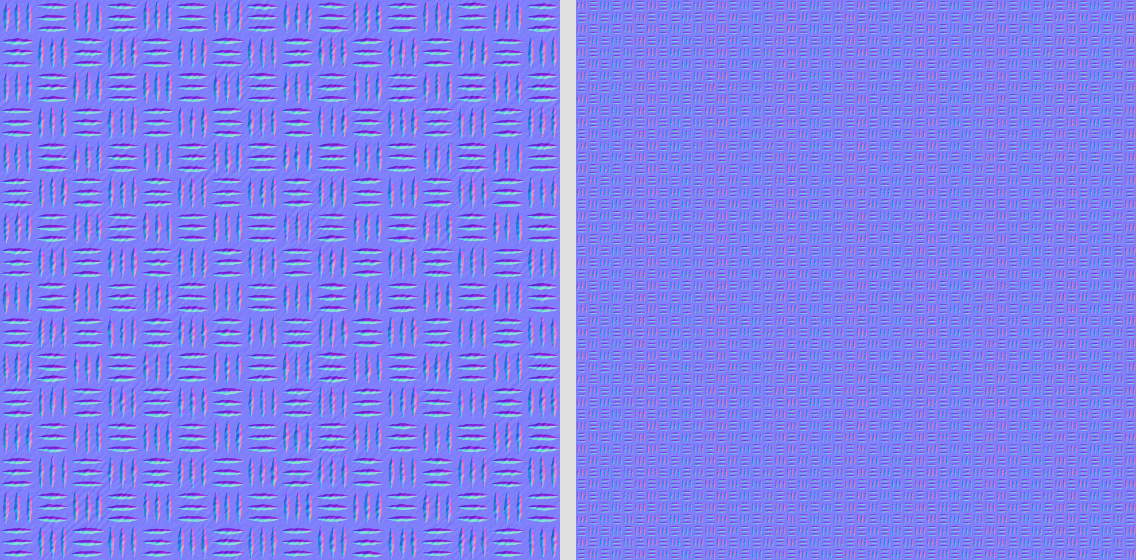
Left: one tile. Right: repeated 3 by 3.
Reproduce this texture map procedurally as a WebGL 2 fragment shader.

```glsl
#version 300 es
precision highp float;
// Tangent-space normal map of a basket-weave tread plate: cells alternate between
// three upright and three level raised lens-shaped bars. A height field is built
// from cell-local distances and wrapping gradient noise, then differentiated.

#define CELLS 16.0          // cells across and down (even, so the checker wraps)
#define BAR_SPACING 0.325   // distance between bars, in cells
#define BAR_HALF_LENGTH 0.462
#define BAR_HALF_WIDTH 0.074
#define BAR_SLOPE 1.05      // mean steepness of the bar flanks
#define JITTER 0.012        // random shift, tilt and bend of each bar
#define EDGE_WOBBLE 0.22    // raggedness of the bar outline
#define BAR_GRAIN 0.011     // roughness on top of the bars
#define GROUND_GRAIN 0.007  // roughness of the plate
#define DIFF_STEP 0.018     // half step of the derivative, in cells
#define BLUE_LEVEL 0.985

uniform vec2 u_resolution;
out vec4 fragColor;

vec3 hash3(vec3 p) {
  p = fract(p * vec3(0.1031, 0.1030, 0.0973));
  p += dot(p, p.yxz + 33.33);
  return fract((p.xxy + p.yxx) * p.zyx);
}

// Gradient noise that wraps after a whole number of lattice steps
float latticeRamp(vec2 corner, vec2 offset, vec2 period) {
  float angle = 6.28319 * hash3(vec3(mod(corner, period), 7.0)).x;
  return dot(vec2(cos(angle), sin(angle)), offset);
}

float gradientNoise(vec2 p, vec2 period) {
  vec2 i = floor(p), f = p - i;
  vec2 s = f * f * f * (f * (f * 6.0 - 15.0) + 10.0);
  vec2 e = vec2(1.0, 0.0);
  float low = mix(latticeRamp(i, f, period), latticeRamp(i + e.xy, f - e.xy, period), s.x);
  float high = mix(latticeRamp(i + e.yx, f - e.yx, period), latticeRamp(i + e.xx, f - e.xx, period), s.x);
  return mix(low, high, s.y);
}

// Height of the three bars in the cell under p
float barHeight(vec2 p, float wobble) {
  vec2 cell = mod(floor(p), CELLS);
  vec2 local = fract(p) - 0.5;
  bool level = mod(cell.x + cell.y, 2.0) < 0.5;
  vec2 bar = level ? local : local.yx;   // x along the bar, y across it
  float height = 0.0;
  for (int k = -1; k <= 1; k++) {
    vec3 shape = hash3(vec3(cell, float(k) + 21.0));
    vec3 place = hash3(vec3(cell, float(k) + 51.0)) * 2.0 - 1.0;
    float halfLength = BAR_HALF_LENGTH + JITTER * (shape.x - 0.5);
    float along = (bar.x - JITTER * place.x) / halfLength;
    float across = bar.y - BAR_SPACING * float(k)
                 - JITTER * (place.y + along * place.z + along * along * (shape.z - 0.5));
    float taper = max(1.0 - along * along, 0.0);
    float halfWidth = BAR_HALF_WIDTH * taper * mix(0.9, 1.1, shape.y) * (1.0 + EDGE_WOBBLE * wobble);
    float t = min(abs(across) / max(halfWidth, 0.0001), 1.0);
    height = max(height, BAR_SLOPE * halfWidth * (1.0 - pow(t, 1.5)));
  }
  return height;
}

// Plate, bars and surface grain; p is in cells
float surfaceHeight(vec2 p) {
  float fine = gradientNoise(p * 8.0, vec2(8.0 * CELLS));
  float scratches = gradientNoise(vec2(3.0 * p.x, 7.0 * (p.y - p.x)), vec2(3.0, 7.0) * CELLS);
  float wear = smoothstep(-0.25, 0.45, gradientNoise(p * 0.5, vec2(0.5 * CELLS)));
  float bars = barHeight(p, fine + scratches);
  float onBar = smoothstep(0.0, 0.03, bars);
  float grain = mix(GROUND_GRAIN * mix(0.4, 1.3, wear), BAR_GRAIN, onBar);
  return bars + grain * (0.6 * fine + scratches);
}

void main() {
  vec2 p = gl_FragCoord.xy / u_resolution * CELLS;

  // Central differences at least a pixel wide also smooth the edges
  vec2 d = max(vec2(DIFF_STEP), 0.5 * CELLS / u_resolution);
  vec2 slope = vec2(surfaceHeight(p + vec2(d.x, 0.0)) - surfaceHeight(p - vec2(d.x, 0.0)),
                    surfaceHeight(p + vec2(0.0, d.y)) - surfaceHeight(p - vec2(0.0, d.y))) / (2.0 * d);

  // Encode the normal with green pointing down
  vec3 normal = normalize(vec3(-slope.x, slope.y, 1.0));
  vec3 color = normal * 0.5 + 0.5;
  color.b *= BLUE_LEVEL;
  fragColor = vec4(color, 1.0);
}
```
